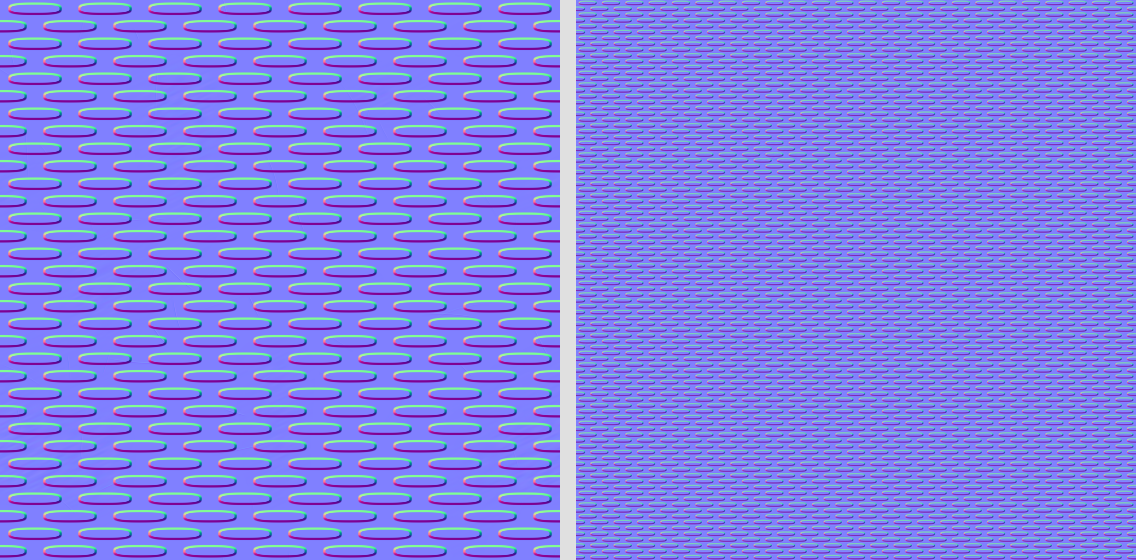
Left: one tile. Right: repeated 3 by 3.
Write a Shadertoy shader that draws this texture map.

```glsl
// Tangent-space normal map of a sheet with staggered rows of long rounded slots.
// Each slot is a superellipse whose steep rim is shaded from its distance gradient;
// faint wrapped scratches and scuffed patches disturb the flat metal between rims.

const vec2  GRID          = vec2(8.0, 32.0);      // slots across, rows up (even)
const vec2  SLOT_RADII    = vec2(0.0458, 0.0092); // rim centre line, canvas units
const float SLOT_POWER    = 2.9;                  // 2 = ellipse, higher = boxier
const float RIM_HALF      = 0.0020;               // half width of the sloped rim
const float RIM_SOFTNESS  = 0.0008;
const float RIM_SLOPE     = 7.0;                  // steepness of the rim wall
const int   SCRATCHES     = 56;
const float SCRATCH_WIDTH = 0.0009;
const float SCRATCH_DEPTH = 0.26;
const float SCUFF_DEPTH   = 0.09;
const float SCUFF_PERIOD  = 20.0;
const float PATCH_PERIOD  = 6.0;

vec2 hash22(vec2 p) {
    vec3 h = fract(vec3(p.xyx) * vec3(0.1031, 0.1030, 0.0973));
    h += dot(h, h.yzx + 33.33);
    return fract((h.xx + h.yz) * h.zy);
}

// Two-channel value noise that wraps every `period` lattice cells.
vec2 wrappedNoise(vec2 p, float period) {
    vec2 cell = floor(p);
    vec2 f = p - cell;
    f = f * f * (3.0 - 2.0 * f);
    vec2 lo = mod(cell, period);
    vec2 hi = mod(cell + 1.0, period);
    vec2 bottom = mix(hash22(lo), hash22(vec2(hi.x, lo.y)), f.x);
    vec2 top = mix(hash22(vec2(lo.x, hi.y)), hash22(hi), f.x);
    return mix(bottom, top, f.y);
}

// Position relative to the nearest slot centre, alternate rows shifted by half.
vec2 slotSpace(vec2 uv) {
    vec2 g = uv * GRID;
    g.x += 0.5 * mod(floor(g.y) + 1.0, 2.0);
    return (fract(g) - 0.5) / GRID;
}

// Approximate signed distance to the rim line in x, outward direction in yz.
vec3 slotDistance(vec2 p) {
    vec2 q = max(abs(p) / SLOT_RADII, vec2(1e-4));
    vec2 powers = pow(q, vec2(SLOT_POWER));
    float level = pow(powers.x + powers.y, 1.0 / SLOT_POWER);
    vec2 gradient = pow(q / level, vec2(SLOT_POWER - 1.0)) / SLOT_RADII;
    float steepness = length(gradient);
    return vec3((level - 1.0) / steepness, sign(p) * gradient / steepness);
}

// Slope of short, slightly bent grooves scattered over the repeating canvas.
vec2 scratchSlope(vec2 uv, float pixel) {
    vec2 slope = vec2(0.0);
    float width = max(SCRATCH_WIDTH, 0.6 * pixel);
    for (int i = 0; i < SCRATCHES; i++) {
        float id = float(i);
        vec2 centre = hash22(vec2(id, 3.0));
        vec2 shape = hash22(vec2(id, 17.0));
        vec2 style = hash22(vec2(id, 41.0));
        float angle = 6.2832 * shape.x;
        vec2 along = vec2(cos(angle), sin(angle));
        vec2 across = vec2(-along.y, along.x);
        vec2 d = fract(uv - centre + 0.5) - 0.5;
        float u = dot(d, along);
        float halfLength = mix(0.012, 0.065, shape.y * shape.y);
        float v = (dot(d, across) + (style.x - 0.5) * 5.0 * u * u) / width;
        float taper = 1.0 - smoothstep(0.4, 1.0, abs(u) / halfLength);
        slope += across * v * exp(-v * v) * taper * mix(0.25, 1.0, style.y);
    }
    return slope * SCRATCH_DEPTH;
}

// Fine streaks in a few patches; whole-period steps keep the streaks seamless.
vec2 scuffSlope(vec2 uv) {
    float worn = smoothstep(0.58, 0.9, wrappedNoise(uv * PATCH_PERIOD, PATCH_PERIOD).x);
    vec2 streaks = SCUFF_PERIOD * vec2(dot(uv, vec2(2.0, 1.0)), dot(uv, vec2(-5.0, 11.0)));
    return (wrappedNoise(streaks, SCUFF_PERIOD) - 0.5) * worn * SCUFF_DEPTH;
}

void mainImage(out vec4 fragColor, in vec2 fragCoord) {
    vec2 uv = fragCoord / iResolution.xy;
    float pixel = 1.0 / min(iResolution.x, iResolution.y);

    // Flat sheet with wear
    vec2 wear = scratchSlope(uv, pixel) + scuffSlope(uv);
    vec3 flatNormal = normalize(vec3(wear, 1.0));

    // Steep rim: red faces inward, green faces upward along the top edge
    vec3 slot = slotDistance(slotSpace(uv));
    vec2 tilt = vec2(-slot.y, slot.z) * RIM_SLOPE;
    vec3 rimNormal = normalize(vec3(tilt + wear, 1.0));
    float soft = max(RIM_SOFTNESS, 0.6 * pixel);
    float rim = 1.0 - smoothstep(-soft, soft, abs(slot.x) - RIM_HALF);

    vec3 normal = mix(flatNormal, rimNormal, rim);
    fragColor = vec4(normal * 0.5 + 0.5, 1.0);
}
```
